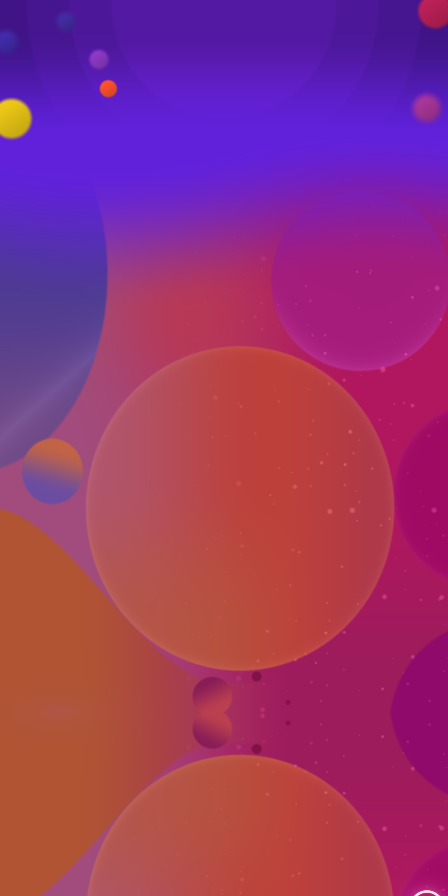
Give the GLSL for this background, as a Shadertoy shader.

```glsl
float ellipseDist(vec2 p, vec2 center, vec2 radii) {
    return (length((p - center) / radii) - 1.0) * min(radii.x, radii.y);
}

float cover(float dist, float soft) {
    return 1.0 - smoothstep(-soft, soft, dist);
}

// Thin glow just inside an edge
float rim(float dist, float width) {
    return exp(-abs(dist) / width) * cover(dist, 0.003);
}

vec2 hash22(vec2 p) {
    vec3 q = fract(p.xyx * vec3(0.1031, 0.103, 0.0973));
    q += dot(q, q.yzx + 33.33);
    return fract((q.xx + q.yz) * q.zy);
}

// Sparse cellular specks
float specks(vec2 p, float scale) {
    vec2 cell = floor(p * scale);
    vec2 rnd = hash22(cell);
    float size = 0.03 + 0.06 * rnd.y;
    float d = length(fract(p * scale) - 0.2 - 0.6 * rnd);
    return step(0.7, hash22(cell + 17.0).x) * (1.0 - smoothstep(size * 0.4, size * 1.6, d));
}

vec3 liquid(vec2 p) {
    // Mauve to crimson backdrop with a warm patch
    vec3 col = mix(vec3(0.63, 0.30, 0.49), vec3(0.69, 0.09, 0.37), smoothstep(0.15, 0.8, p.x));
    col = mix(col, vec3(0.74, 0.22, 0.30), 0.75 * exp(-dot(p - vec2(0.43, 1.28), p - vec2(0.43, 1.28)) * 28.0));
    col = mix(col, vec3(0.61, 0.11, 0.36), smoothstep(0.9, 0.45, p.y) * smoothstep(0.4, 0.7, p.x));

    // Blue drop on the left
    float d = ellipseDist(p, vec2(-0.065, 1.388), vec2(0.305, 0.443));
    vec3 slate = mix(vec3(0.43, 0.28, 0.52), vec3(0.30, 0.23, 0.57), smoothstep(1.0, 1.4, p.y));
    slate += 0.06 * exp(-abs(p.y - 1.02 - 0.9 * p.x) * 22.0);
    col = mix(col, slate, cover(d, 0.004));

    // Magenta drops on the right
    d = ellipseDist(p, vec2(0.805, 1.372), vec2(0.2));
    col = mix(col, vec3(0.64, 0.11, 0.49), 0.9 * cover(d, 0.003));
    col += vec3(0.08, 0.07, 0.08) * rim(d, 0.02) * smoothstep(1.4, 1.2, p.y);
    d = ellipseDist(p, vec2(1.086, 0.896), vec2(0.208));
    col = mix(col, vec3(0.63, 0.04, 0.39), cover(d, 0.003)) + 0.04 * rim(d, 0.008);
    d = ellipseDist(p, vec2(1.107, 0.38), vec2(0.237));
    col = mix(col, vec3(0.56, 0.04, 0.42), cover(d, 0.004));

    // Orange swell fading to the right
    d = p.y - 0.867 + 0.39 * smoothstep(-0.026, 0.495, p.x);
    vec3 orange = mix(vec3(0.69, 0.33, 0.20), vec3(0.65, 0.22, 0.31), smoothstep(0.15, 0.5, p.x));
    orange = mix(orange, vec3(0.69, 0.34, 0.33), 0.6 * exp(-length((p - vec2(0.13, 0.41)) * vec2(14.0, 40.0))));
    col = mix(col, orange, cover(d, 0.005) * smoothstep(0.65, 0.35, p.x));

    // Large central drop
    d = ellipseDist(p, vec2(0.536, 0.865), vec2(0.344, 0.362));
    vec3 coral = mix(vec3(0.69, 0.33, 0.42), vec3(0.74, 0.25, 0.23), smoothstep(0.22, 0.6, p.x));
    coral = mix(coral, vec3(0.68, 0.22, 0.29), smoothstep(0.62, 0.88, p.x));
    coral = mix(coral, vec3(0.71, 0.34, 0.24), 0.7 * smoothstep(0.95, 0.6, p.y) * smoothstep(0.75, 0.45, p.x));
    col = mix(col, coral, cover(d, 0.003)) + vec3(0.05, 0.06, 0.05) * rim(d, 0.008);

    // Small shaded spheres
    d = ellipseDist(p, vec2(0.117, 0.948), vec2(0.068, 0.073));
    vec3 ball = mix(vec3(0.42, 0.30, 0.63), vec3(0.76, 0.39, 0.27), smoothstep(-0.05, 0.06, p.y - 0.948 + 0.3 * (p.x - 0.117)));
    col = mix(col, ball, cover(d, 0.003));
    d = ellipseDist(p, vec2(0.474, 0.445), vec2(0.044));
    ball = mix(vec3(0.53, 0.11, 0.34), vec3(0.73, 0.25, 0.31), smoothstep(0.04, -0.04, p.y - 0.45 - 0.5 * (p.x - 0.474)));
    col = mix(col, ball, cover(d, 0.003));
    d = min(ellipseDist(p, vec2(0.573, 0.49), vec2(0.011)), ellipseDist(p, vec2(0.643, 0.432), vec2(0.005)));
    col = mix(col, vec3(0.50, 0.07, 0.27), cover(d, 0.003));

    float dust = specks(p, 16.0) + 0.6 * specks(p + 3.7, 27.0);
    return col + vec3(0.14, 0.12, 0.14) * dust * smoothstep(0.3, 0.85, p.x) * smoothstep(1.6, 1.3, p.y);
}

void mainImage(out vec4 fragColor, in vec2 fragCoord) {
    vec2 p = fragCoord / iResolution.xy * vec2(1.0, 2.0);
    // The lower part reflects about a waterline
    vec3 col = liquid(vec2(p.x, 0.409 + abs(p.y - 0.409)));

    // Violet haze with concentric arcs above
    vec3 violet = mix(vec3(0.38, 0.13, 0.86), vec3(0.25, 0.08, 0.53), smoothstep(1.68, 1.93, p.y));
    for (int i = 0; i < 3; i++) {
        float d = ellipseDist(p, vec2(0.5, 1.987), vec2(0.25 + 0.095 * float(i)));
        violet += vec3(0.025, 0.006, 0.035) * cover(d, 0.004) * smoothstep(1.68, 1.85, p.y);
    }
    col = mix(col, violet, smoothstep(1.34, 1.67, p.y + 0.04 * sin(p.x * 5.0 + 0.5)));

    // Floating beads: x, y, radius, softness
    vec4 beads[7] = vec4[7](
        vec4(0.026, 1.735, 0.044, 0.006), vec4(0.242, 1.802, 0.019, 0.003),
        vec4(0.221, 1.867, 0.021, 0.006), vec4(0.148, 1.951, 0.021, 0.009),
        vec4(0.014, 1.906, 0.025, 0.010), vec4(0.972, 1.975, 0.038, 0.006),
        vec4(0.953, 1.758, 0.030, 0.012));
    vec3 tints[7] = vec3[7](
        vec3(0.86, 0.73, 0.08), vec3(0.93, 0.30, 0.16), vec3(0.52, 0.21, 0.73),
        vec3(0.25, 0.16, 0.60), vec3(0.24, 0.16, 0.63), vec3(0.69, 0.12, 0.32),
        vec3(0.62, 0.20, 0.56));
    for (int i = 0; i < 7; i++) {
        vec2 offset = (p - beads[i].xy) / beads[i].z;
        float d = (length(offset) - 1.0) * beads[i].z;
        col = mix(col, tints[i] * (1.0 + 0.12 * dot(offset, vec2(-0.5, 0.7))), cover(d, beads[i].w));
    }

    // Pale rings peeking over the lower edge
    float r = length(p - vec2(0.953, -0.026));
    float rings = smoothstep(0.35, 0.85, 0.5 + 0.5 * cos((r - 0.036) * 480.0)) * cover(r - 0.042, 0.002);
    col = mix(col, vec3(0.96, 0.87, 0.82), 0.9 * rings) + 0.12 * exp(-abs(r - 0.038) * 70.0);

    fragColor = vec4(clamp(col, 0.0, 1.0), 1.0);
}
```
